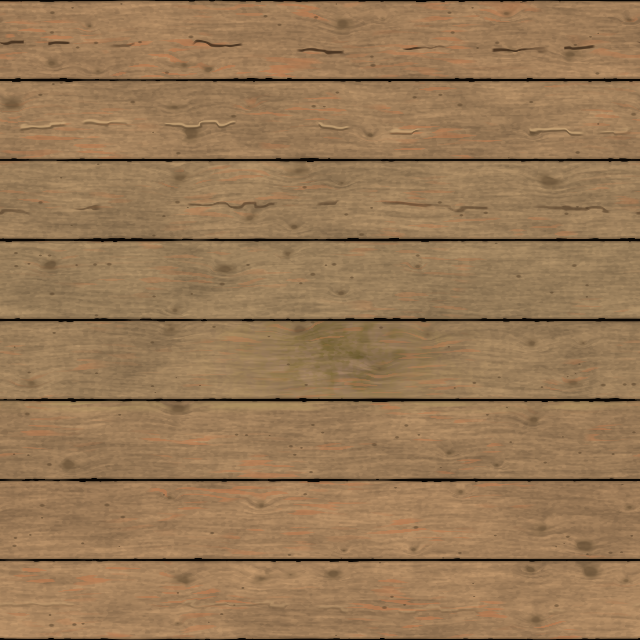
This texture is drawn by a WebGL 1 fragment shader. Its source:

```glsl
precision highp float;
// Eight weathered boards laid horizontally, split by thin ragged black gaps.
// Stretched cellular noise and layered sines make the grain, bent around
// scattered knots; cracks, orange flecks, pits and stains add wear.

uniform vec2 u_resolution;

float hash(vec2 p) {
  return fract(sin(dot(p, vec2(127.1, 311.7))) * 43758.5);
}

// Smoothly blended random cells, about -0.5 to 0.5, repeating in x.
float cellNoise(vec2 p, float wrap) {
  vec2 cell = floor(p);
  float sum = 0.0, total = 0.0;
  for (int j = -1; j <= 1; j++) {
    for (int i = -1; i <= 1; i++) {
      vec2 id = cell + vec2(float(i), float(j));
      vec2 seed = vec2(mod(id.x, wrap), id.y);
      vec2 d = id + vec2(hash(seed), hash(seed + 57.0)) - p;
      float weight = exp(-7.0 * dot(d, d));
      sum += weight * hash(seed + 113.0);
      total += weight;
    }
  }
  return sum / total - 0.5;
}

// Distance to the nearest scattered spot, in spot radii.
float spotDistance(vec2 p, float wrap, float density) {
  vec2 cell = floor(p);
  float nearest = 9.0;
  for (int j = -1; j <= 1; j++) {
    for (int i = -1; i <= 1; i++) {
      vec2 id = cell + vec2(float(i), float(j));
      vec2 seed = vec2(mod(id.x, wrap), id.y);
      vec2 center = id + 0.2 + 0.6 * vec2(hash(seed + 3.0), hash(seed + 17.0));
      float radius = mix(0.08, 0.25, hash(seed + 71.0));
      float d = length((p - center) * vec2(0.75, 1.1)) / radius;
      if (hash(seed + 31.0) < density) nearest = min(nearest, d);
    }
  }
  return nearest;
}

void main() {
  // One unit is the height of a board; each board has its own noise rows.
  vec2 q = gl_FragCoord.xy / u_resolution * 8.0;
  float pixel = 8.0 / u_resolution.y;
  float row = floor(q.y);
  float v = fract(q.y);
  vec2 p = vec2(q.x, v + row * 7.0);
  float turn = q.x * 0.785398;

  // Knots push the grain aside.
  float mottle = cellNoise(p * vec2(6.0, 8.0), 48.0);
  float knot = spotDistance(p * 2.0, 16.0, 0.17) + 0.9 * mottle;
  float bend = exp(-0.3 * knot * knot);
  vec2 g = p + vec2(0.0, 0.1 * bend + 0.02 * sin(turn * 2.0 + row)
                         + 0.012 * sin(turn * 5.0 + row * 2.3));

  // Grain from broad stains down to fine fibres.
  float stain = cellNoise(p * vec2(1.0, 2.0), 8.0);
  float streak = cellNoise(g * vec2(1.5, 20.0), 12.0);
  float fibre = cellNoise(g * vec2(5.0, 44.0), 40.0);
  float speckle = cellNoise(p * vec2(22.0, 38.0), 176.0);
  float rings = sin(g.y * 75.0 + stain * 9.0) * (0.01 + 0.04 * bend);

  float warmth = smoothstep(0.0, 3.0, abs(row - 4.0));
  vec3 wood = mix(vec3(0.59, 0.485, 0.35), vec3(0.63, 0.493, 0.352), warmth);
  wood *= 1.0 + 0.13 * stain + 0.13 * streak + 0.1 * fibre
        + 0.11 * speckle + 0.07 * mottle + rings;

  // Olive stain on one board, yellowed top edge on the next one down.
  vec2 stainOffset = (q - vec2(4.2, 3.55)) * vec2(0.9, 1.6);
  float olive = exp(-dot(stainOffset, stainOffset)) * step(abs(row - 3.0), 0.5);
  wood *= 1.0 - olive * vec3(0.1, 0.09, 0.16) * (1.0 + 3.0 * mottle + 2.0 * speckle);
  float yellowed = step(abs(row - 2.0), 0.5) * smoothstep(0.8, 0.97, v);
  wood = mix(wood, vec3(0.66, 0.56, 0.37), yellowed * (0.4 + streak));

  // Orange flecks along the fibres, gathered in patches.
  float fleck = smoothstep(0.18, 0.34, cellNoise(g * vec2(3.0, 28.0) + vec2(0.0, 500.0), 24.0));
  float patches = smoothstep(-0.1, 0.25, cellNoise(p * vec2(1.0, 3.0) + vec2(0.0, 300.0), 8.0));
  wood = mix(wood, vec3(0.75, 0.48, 0.31), fleck * patches * (0.3 + 0.3 * warmth));

  // Soft knots with darker cores, and small pits.
  wood = mix(wood, vec3(0.43, 0.34, 0.23), 0.45 * smoothstep(1.2, 0.2, knot));
  wood = mix(wood, vec3(0.35, 0.27, 0.18), 0.4 * smoothstep(0.5, 0.1, knot));
  float pit = spotDistance(p * vec2(7.0, 8.0), 56.0, 0.05);
  wood = mix(wood, vec3(0.35, 0.27, 0.18), 0.6 * smoothstep(1.0, 0.3, pit));

  // Broken lengthwise cracks on the upper boards and, faintly, the lowest.
  float crackLevel = 0.42 + 0.05 * sin(turn + row) + 0.025 * sin(turn * 3.0 + row * 2.0);
  float crack = v - crackLevel - 0.07 * mottle;
  float broken = smoothstep(-0.04, 0.12, cellNoise(vec2(q.x * 3.0, row * 5.0 + 0.5), 24.0));
  broken *= row > 5.5 ? 0.8 : row > 4.5 ? 0.45 : row < 0.5 ? 0.3 : 0.0;
  float pale = 1.0 - step(0.5, mod(row, 6.0));
  float line = 1.0 - smoothstep(0.006, 0.014 + pixel, abs(crack));
  float shadow = 1.0 - smoothstep(0.004, 0.012 + pixel, abs(crack + 0.025));
  wood = mix(wood, mix(vec3(0.22, 0.15, 0.09), vec3(0.78, 0.64, 0.46), pale), line * broken);
  wood = mix(wood, vec3(0.35, 0.27, 0.18), shadow * broken * pale * 0.7);

  // Ragged gaps with chipped, shaded edges.
  float gapId = mod(floor(q.y + 0.5), 8.0);
  float gap = abs(q.y - floor(q.y + 0.5));
  float sway = cellNoise(vec2(q.x * 2.0, gapId * 11.0 + 0.5), 16.0);
  float chips = cellNoise(vec2(q.x * 12.0, row * 13.0 + gapId * 5.0 + 0.5), 96.0);
  float halfWidth = max(0.006, 0.012 + 0.012 * sway + 0.04 * max(chips - 0.22, 0.0));
  wood = mix(wood, vec3(0.35, 0.27, 0.18), 0.5 * smoothstep(0.035, 0.0, gap - halfWidth));
  float opening = 1.0 - smoothstep(-0.5 * pixel, 0.5 * pixel, gap - halfWidth);
  gl_FragColor = vec4(mix(wood, vec3(0.03, 0.02, 0.01), opening), 1.0);
}
```
